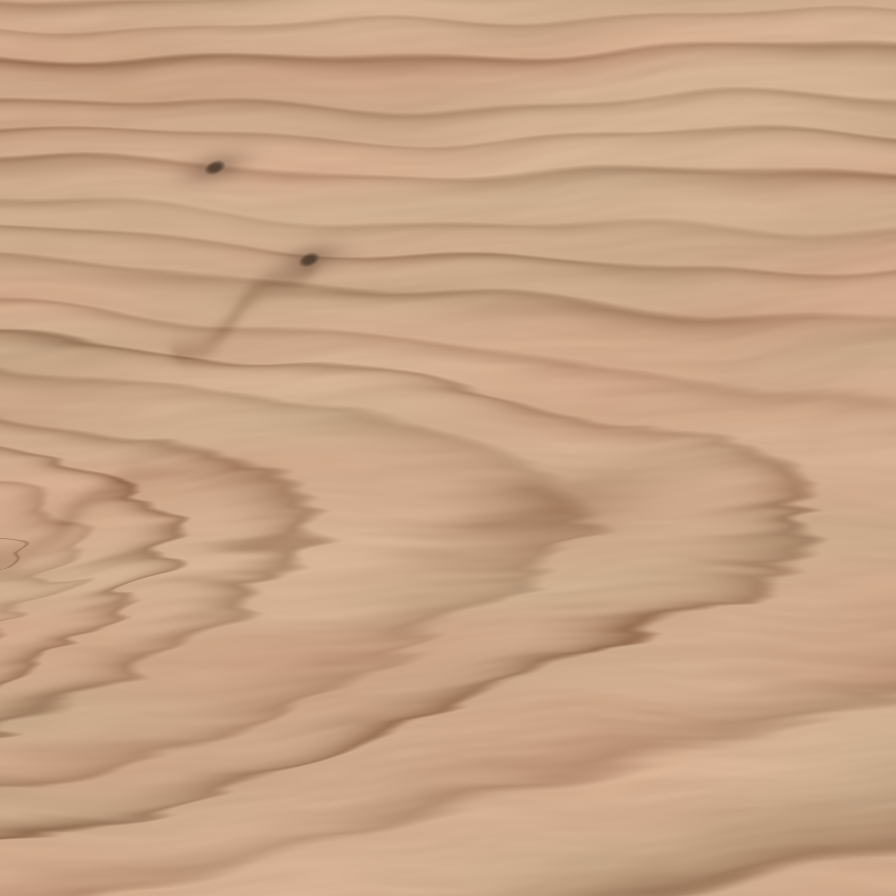
Write a WebGL 2 fragment shader that draws this texture.

```glsl
#version 300 es
precision highp float;
// Flat-sawn pale timber: near-level growth rings above a hooked cathedral grain, with two pin knots.

uniform vec2 u_resolution;
out vec4 fragColor;

const vec3 PALE_WOOD = vec3(0.87, 0.73, 0.61);
const vec3 LATE_WOOD = vec3(0.59, 0.44, 0.33);
const vec3 KNOT_CORE = vec3(0.27, 0.20, 0.15);
const vec3 ROSY_TINT = vec3(0.014, -0.008, -0.004);

const float BASE_TONE = 0.16;
const float RING_CONTRAST = 1.25;
const float FIBRE_CONTRAST = 0.15;
const float HOOK_RADIUS = 0.962;   // root distance of the main hooked ring
const float RING_STEP = 0.17;      // spacing above and inside the hook
const float WIDE_STEP = 0.28;      // spacing below the hook
const float UPPER_BEND = 0.055;    // parabola widths on each side of the axis
const float LOWER_BEND = 0.12;
const int KNOT_COUNT = 2;
const vec2 FIRST_KNOT = vec2(0.24, 0.813);
const vec2 KNOT_OFFSET = vec2(0.105, -0.103);

float hash(vec2 cell) {
    vec3 q = fract(vec3(cell.xyx) * 0.1031);
    q += dot(q, q.yzx + 33.33);
    return fract((q.x + q.y) * q.z);
}

float noise(vec2 p) {
    vec2 cell = floor(p), f = fract(p);
    f = f * f * (3.0 - 2.0 * f);
    float low = mix(hash(cell), hash(cell + vec2(1, 0)), f.x);
    float high = mix(hash(cell + vec2(0, 1)), hash(cell + vec2(1, 1)), f.x);
    return mix(low, high, f.y);
}

// Slow layered sines that bend the rings
float sway(vec2 p) {
    return 0.009 * sin(p.x * 5.0 + p.y * 7.0)
         + 0.006 * sin(p.x * 11.0 - p.y * 13.0 + 1.0)
         + 0.003 * sin(p.x * 23.0 + p.y * 31.0 + 2.0);
}

// Darkness of the growth rings: slow build-up, then a crisp outer edge
float growthRings(vec2 p, float fibre) {
    float offAxis = p.y + sway(p) - 0.395 - 0.05 * p.x;
    float upper = smoothstep(-0.03, 0.03, offAxis);
    float reach = p.x + offAxis * offAxis / mix(LOWER_BEND, UPPER_BEND, upper);
    reach += 0.13 * (fibre - 0.5) * mix(1.0, 0.5, upper);
    float radius = sqrt(max(reach, 0.0)) - HOOK_RADIUS;

    float lowerStep = radius > 0.0 ? WIDE_STEP : RING_STEP;
    float age = radius / mix(lowerStep, RING_STEP, upper);
    age += 0.14 * sin(age * 2.1);

    float phase = fract(age);
    float strength = 0.75 + 0.22 * sin(floor(age) * 2.4 + 3.97);
    strength *= mix(0.55, 1.25, noise(p * vec2(4.0, 11.0) + 5.0));
    float band = pow(phase, mix(3.2, 4.5, upper)) * (1.0 - smoothstep(0.84, 1.0, phase));
    return RING_CONTRAST * strength * band;
}

float segmentDistance(vec2 p, vec2 a, vec2 b) {
    vec2 ab = b - a;
    return length(p - a - ab * clamp(dot(p - a, ab) / dot(ab, ab), 0.0, 1.0));
}

// Stains that cross the rings: a wedge in the hook, a side streak and a knot tail
float stains(vec2 p, float fibre) {
    vec2 w = p - vec2(0.60, 0.425);
    w.x += 0.10 * (fibre - 0.5);
    w = vec2(w.x, w.y - 0.3 * w.x) / vec2(0.13, 0.036);
    float wedge = 0.38 * exp(-dot(w, w));

    float streakY = 0.385 + 0.08 * smoothstep(0.0, 0.16, p.x);
    float streak = (p.y - streakY - sway(p * 2.0)) / 0.013;
    float side = 0.30 * exp(-streak * streak) * (1.0 - smoothstep(0.10, 0.36, p.x));

    vec2 knot = FIRST_KNOT + KNOT_OFFSET;
    vec2 bent = p + vec2(0.0, 0.010 * sin(p.x * 60.0));
    float tail = segmentDistance(bent, knot, vec2(0.20, 0.60)) / 0.011;
    return wedge + side + 0.32 * exp(-tail * tail);
}

float knots(vec2 p) {
    float cover = 0.0;
    for (int i = 0; i < KNOT_COUNT; i++) {
        vec2 q = p - FIRST_KNOT - float(i) * KNOT_OFFSET;
        q.y -= 0.25 * q.x;
        float core = length(q / vec2(0.014, 0.009));
        float halo = length(q / vec2(0.034, 0.016));
        cover = max(cover, 0.85 * (1.0 - smoothstep(0.3, 1.2, core)));
        cover = max(cover, 0.30 * exp(-halo * halo));
    }
    return cover;
}

void main() {
    vec2 p = gl_FragCoord.xy / u_resolution;
    vec2 along = vec2(p.x, p.y - 0.06 * p.x + sway(p));

    // Fibres run along the board; clouds vary its tone
    float fibre = 0.6 * noise(along * vec2(5.0, 55.0)) + 0.4 * noise(along * vec2(11.0, 130.0) + 9.0);
    float hair = noise(along * vec2(22.0, 190.0) + 31.0);
    float cloud = noise(along * vec2(2.5, 9.0) + 17.0);

    float tone = BASE_TONE + growthRings(p, fibre) + stains(p, fibre);
    tone += FIBRE_CONTRAST * (fibre - 0.5) + 0.06 * (hair - 0.5) + 0.24 * (cloud - 0.4);

    vec3 colour = mix(PALE_WOOD, LATE_WOOD, clamp(tone, 0.0, 1.1));
    colour += ROSY_TINT * (2.0 * noise(along * vec2(3.0, 20.0) + 43.0) - 1.0);
    colour = mix(colour, KNOT_CORE, knots(p));
    fragColor = vec4(colour, 1.0);
}
```
